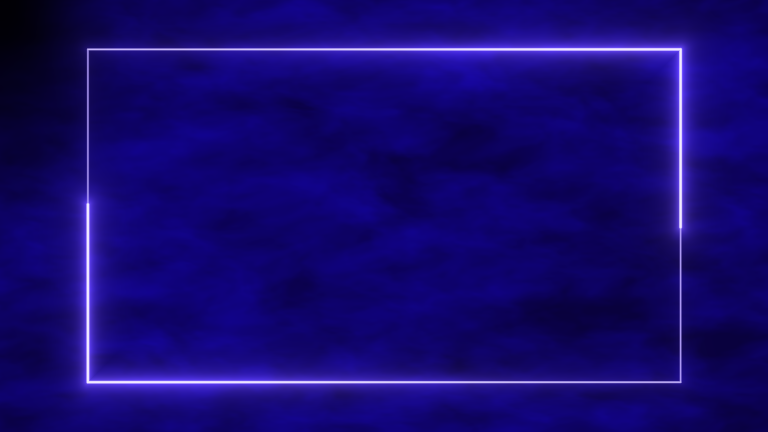
A WebGL 1 fragment shader for this background:

```glsl
precision highp float;
uniform vec2 u_resolution;

const float ASPECT = 16.0 / 9.0;
const vec2 FRAME_CENTER = vec2(0.8895, 0.5005);
const vec2 FRAME_HALF = vec2(0.6860, 0.3852);
const vec3 DEEP_BLUE = vec3(0.034, 0.002, 0.24);
const vec3 CLOUD_BLUE = vec3(0.080, 0.014, 0.66);
const vec3 GLOW_VIOLET = vec3(0.36, 0.27, 0.66);
const vec3 LINE_LILAC = vec3(0.72, 0.64, 1.0);
const vec3 CORE_WHITE = vec3(0.95, 0.92, 1.0);

float hash(vec2 p) {
  vec3 q = fract(vec3(p.xyx) * 0.1031);
  q += dot(q, q.yzx + 33.33);
  return fract((q.x + q.y) * q.z);
}

float valueNoise(vec2 p) {
  vec2 cell = floor(p);
  vec2 f = fract(p);
  f = f * f * (3.0 - 2.0 * f);
  float low = mix(hash(cell), hash(cell + vec2(1.0, 0.0)), f.x);
  float high = mix(hash(cell + vec2(0.0, 1.0)), hash(cell + vec2(1.0)), f.x);
  return mix(low, high, f.y);
}

float fbm(vec2 p) {
  float sum = 0.0;
  float amplitude = 0.5;
  for (int i = 0; i < 4; i++) {
    sum += amplitude * valueNoise(p);
    p = mat2(1.9, 0.2, -0.2, 1.9) * p + 17.3;
    amplitude *= 0.55;
  }
  return sum;
}

// Soft oval patch, 1 at its center
float blob(vec2 p, vec2 center, vec2 radius) {
  vec2 q = (p - center) / radius;
  return exp(-dot(q, q));
}

float boxOutline(vec2 p, vec2 halfSize) {
  vec2 q = abs(p) - halfSize;
  return abs(length(max(q, 0.0)) + min(max(q.x, q.y), 0.0));
}

// Distance to a segment, and position along it from 0 to 1
vec2 segment(vec2 p, vec2 a, vec2 b) {
  vec2 ab = b - a;
  float along = clamp(dot(p - a, ab) / dot(ab, ab), 0.0, 1.0);
  return vec2(length(p - a - ab * along), along);
}

float stroke(float d, float halfWidth, float blur) {
  return 1.0 - smoothstep(halfWidth - blur, halfWidth + blur, d);
}

float halo(float d) {
  return 0.58 * exp(-d / 0.011) + 0.42 * exp(-d / 0.036);
}

// Lower left beam: x is the halo, y is the bright core
vec2 beam(vec2 p, vec2 halfSize, float tipY, float blur) {
  vec2 corner = -halfSize;
  vec2 side = segment(p, corner, vec2(corner.x, tipY));
  vec2 base = segment(p, corner, vec2(halfSize.x, corner.y));
  float fade = 1.0 - 0.85 * smoothstep(0.05, 1.0, base.y);
  float glow = max(halo(side.x), halo(base.x) * fade);
  float sideCore = stroke(side.x, 0.0030, blur);
  float baseCore = stroke(base.x, mix(0.0014, 0.0028, fade), blur) * sqrt(fade);
  return vec2(glow, max(sideCore, baseCore));
}

// Broad light and dark regions
float regions(vec2 p) {
  float light = 0.0;
  light += 0.24 * blob(p, vec2(0.37, 0.60), vec2(0.18, 0.09));
  light += 0.24 * blob(p, vec2(1.03, 0.83), vec2(0.24, 0.08));
  light += 0.20 * blob(p, vec2(1.68, 0.78), vec2(0.12, 0.13));
  light += 0.14 * blob(p, vec2(0.80, 0.52), vec2(0.17, 0.10));
  light += 0.12 * blob(p, vec2(1.07, 0.47), vec2(0.12, 0.05));
  light += 0.18 * blob(p, vec2(0.05, 0.49), vec2(0.14, 0.09));
  light += 0.12 * blob(p, vec2(0.48, 0.25), vec2(0.25, 0.14));
  light += 0.08 * blob(p, vec2(0.67, 0.95), vec2(0.22, 0.06));
  light -= 0.24 * blob(p, vec2(1.37, 0.27), vec2(0.27, 0.15));
  light -= 0.10 * blob(p, vec2(1.30, 0.66), vec2(0.25, 0.10));
  light -= 0.12 * blob(p, vec2(0.76, 0.36), vec2(0.12, 0.05));
  light -= 0.15 * blob(p, vec2(0.05, 0.06), vec2(0.22, 0.16));
  light -= 0.20 * blob(p, vec2(1.72, 0.12), vec2(0.20, 0.24));
  return light - 0.18 * blob(p, vec2(1.68, 1.0), vec2(0.22, 0.08));
}

vec3 cloudyBackdrop(vec2 p) {
  vec2 q = p * vec2(8.0, 17.0);
  float warp = fbm(q * 0.5 + 5.0);
  float cloud = fbm(q + vec2(1.0, 0.8) * warp);
  float light = 0.40 + 0.85 * (cloud - 0.505) + regions(p);
  vec3 color = mix(DEEP_BLUE, CLOUD_BLUE, clamp(light, 0.0, 1.0));
  float shadow = blob(p, vec2(0.0, 1.0), vec2(0.24, 0.38));
  return color * (1.0 - 0.96 * shadow);
}

void main() {
  vec2 p = gl_FragCoord.xy / u_resolution * vec2(ASPECT, 1.0);
  float blur = 1.0 / u_resolution.y;
  vec2 q = p - FRAME_CENTER;

  // Two beams on opposite corners of a thin frame
  float outline = boxOutline(q, FRAME_HALF);
  vec2 lowerLeft = beam(q, FRAME_HALF, 0.026, blur);
  vec2 upperRight = beam(-q, FRAME_HALF, 0.026, blur);
  float glow = max(lowerLeft.x, upperRight.x) + 0.12 * halo(outline);
  float core = max(lowerLeft.y, upperRight.y);

  vec3 color = cloudyBackdrop(p);
  color += GLOW_VIOLET * glow * (1.0 - 0.3 * color);
  color = mix(color, LINE_LILAC, stroke(outline, 0.0018, blur));
  color = mix(color, CORE_WHITE, core);
  gl_FragColor = vec4(min(color, 1.0), 1.0);
}
```
